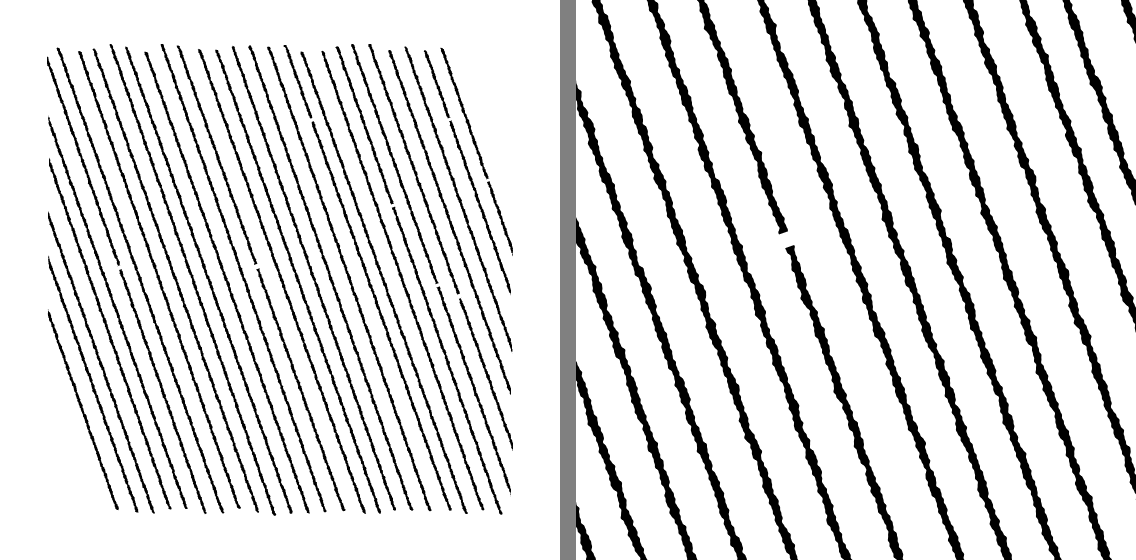
Left, the full canvas; right, a detail of the centre.
Reproduce this pattern procedurally as a Shadertoy shader.

```glsl
// Slanted parallel ink strokes with ragged edges and rare gaps, trimmed to a square.

const vec3 PAPER = vec3(1.0);
const vec3 INK = vec3(0.0);
const float SLANT = 0.352;          // sideways run per unit of fall
const float SPACING = 0.0293;       // between strokes, across them
const float LAST_STROKE = 14.0;     // strokes on each side of the middle one
const float HALF_FRAME = 0.413;     // half side of the hatched square
const float HALF_WIDTH = 0.0024;
const float OFFSET_JITTER = 0.0028; // sideways shift of a whole stroke
const float TILT_JITTER = 0.004;    // turn of a whole stroke
const float END_JITTER = 0.008;     // change of length at each end
const float WOBBLE = 0.0007;
const float SWELL = 0.0006;         // slow change of width
const float TOOTH = 0.0007;         // fine raggedness of the edges
const float GAP_CELL = 0.15;        // length of stroke that may hold one gap
const float GAP_CHANCE = 0.07;

float hash(vec2 p) {
    vec3 q = fract(vec3(p.xyx) * vec3(0.1031, 0.1030, 0.0973));
    q += dot(q, q.yzx + 33.33);
    return fract((q.x + q.y) * q.z);
}

float signedHash(vec2 p) {
    return 2.0 * hash(p) - 1.0;
}

// Layered sines, roughly -1 to 1
float ripple(float t) {
    return 0.45 * sin(t) + 0.33 * sin(1.73 * t + 1.3) + 0.22 * sin(2.91 * t + 4.1);
}

// Signed distance to the solid part of a gap's surroundings: positive inside a gap
float gapDistance(float id, float along) {
    float cell = floor(along / GAP_CELL);
    vec2 key = vec2(id + 71.0, cell + 37.0);
    if (hash(key) > GAP_CHANCE) return -1.0;
    float center = (cell + mix(0.1, 0.9, hash(key + 11.3))) * GAP_CELL;
    float halfGap = mix(0.002, 0.0045, hash(key + 23.7));
    return halfGap - abs(along - center);
}

float strokeDistance(vec2 p) {
    vec2 dir = normalize(vec2(SLANT, -1.0));
    vec2 normal = vec2(-dir.y, dir.x);
    float along = dot(p, dir);
    float across = dot(p, normal);

    // Nearest stroke and its own placement
    float id = clamp(round(across / SPACING), -LAST_STROKE, LAST_STROKE);
    float seed = id + 50.0;
    float phase = 60.0 * hash(vec2(seed, 3.0));
    float side = across - id * SPACING
               - OFFSET_JITTER * signedHash(vec2(seed, 7.0))
               - TILT_JITTER * signedHash(vec2(seed, 13.0)) * along
               - WOBBLE * ripple(110.0 * along + phase)
               - 0.5 * WOBBLE * ripple(330.0 * along + 2.0 * phase);

    // Worn width, with separate teeth on each edge
    float edge = side < 0.0 ? 0.0 : 19.0;
    float halfWidth = HALF_WIDTH
                    + SWELL * ripple(190.0 * along + 3.0 * phase)
                    + TOOTH * ripple(620.0 * along + 5.0 * phase + edge);

    // Length left before the frame, uneven per end
    vec2 room = (HALF_FRAME - abs(p)) / abs(dir);
    float left = min(room.x, room.y)
               + END_JITTER * signedHash(vec2(seed, along < 0.0 ? 19.0 : 29.0));
    float d = length(vec2(max(-left, 0.0), side)) - halfWidth;
    return max(d, gapDistance(id, along));
}

void mainImage(out vec4 fragColor, in vec2 fragCoord) {
    float scale = min(iResolution.x, iResolution.y);
    vec2 p = (fragCoord - 0.5 * iResolution.xy) / scale;
    float ink = clamp(0.5 - strokeDistance(p) * scale, 0.0, 1.0);
    fragColor = vec4(mix(PAPER, INK, ink), 1.0);
}
```
